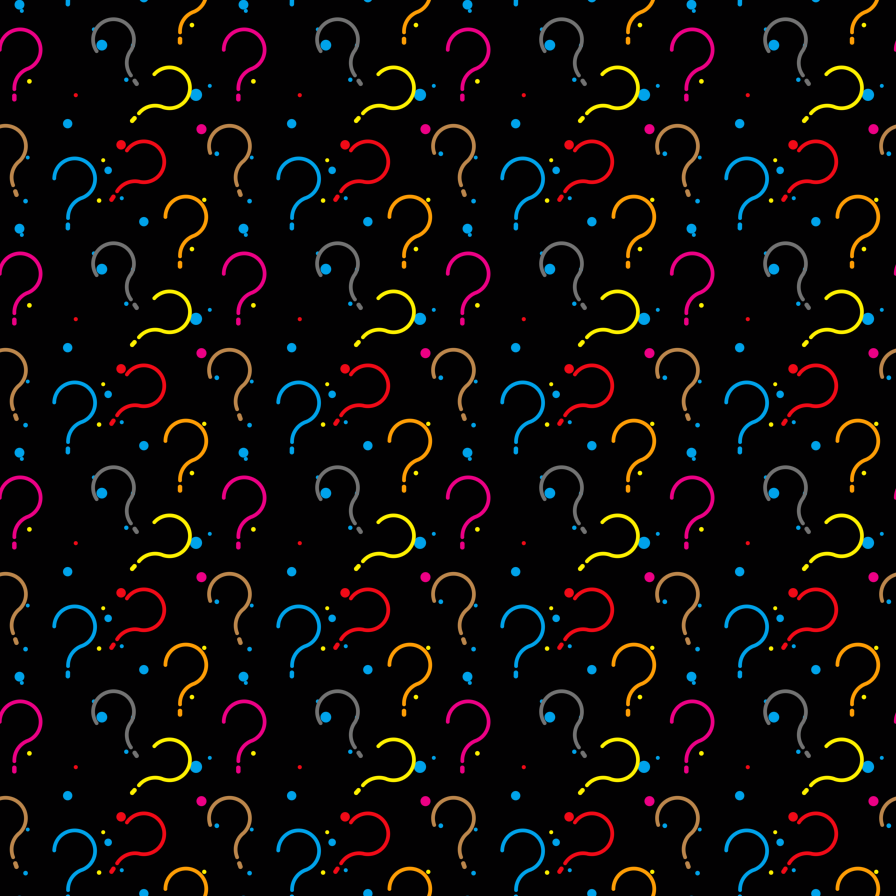
Write a WebGL 1 fragment shader that draws this pattern.

```glsl
precision highp float;

uniform vec2 u_resolution;

// Lengths are in units of 1/192 of a tile, with y pointing down.
const float TILE = 192.0;
const float REPEATS = 4.0;
const vec3 BLUE = vec3(0.0, 0.64, 0.92);
const vec3 PINK = vec3(0.93, 0.0, 0.52);
const vec3 RED = vec3(0.95, 0.04, 0.09);
const vec3 YELLOW = vec3(1.0, 0.95, 0.0);
const vec3 ORANGE = vec3(1.0, 0.62, 0.02);
const vec3 TAN = vec3(0.74, 0.53, 0.30);
const vec3 GRAY = vec3(0.45);

float coverage(float d) {
  float soft = 0.75 * REPEATS * TILE / u_resolution.y;
  return 1.0 - smoothstep(-soft, soft, d);
}

vec2 hash2(vec2 p) {
  return fract(sin(vec2(dot(p, vec2(12.7, 31.1)), dot(p, vec2(26.9, 18.3)))) * 4375.85);
}

// Shortest offset to a centre on the wrapping tile
vec2 wrapOffset(vec2 p, vec2 centre) {
  return mod(p - centre + 0.5 * TILE, TILE) - 0.5 * TILE;
}

// Distance to an arc spanning middle +- halfSpan
float arcDistance(vec2 p, float radius, float middle, float halfSpan) {
  float angle = abs(mod(atan(p.y, p.x) - middle + 3.14159, 6.28318) - 3.14159);
  float nearest = min(angle, halfSpan);
  return length(length(p) * vec2(cos(angle), sin(angle))
              - radius * vec2(cos(nearest), sin(nearest)));
}

// Question mark: a hook, a tangent tail and a short dash
float markDistance(vec2 p) {
  float hook = arcDistance(p, 17.5, -0.977, 2.164);
  float tail = arcDistance(p - vec2(13.0, 33.0), 18.0, 3.72, 0.62);
  float dash = length(p - vec2(-5.0, clamp(p.y, 39.4, 42.4)));
  return min(min(hook, tail) - 1.6, dash - 1.9);
}

// A turned mark with its companion dot beneath
void paintMark(inout vec3 color, vec2 p, vec2 centre, float turn, vec3 ink,
               vec2 dotShift, float dotRadius, vec3 dotInk) {
  float dotEdge = length(wrapOffset(p, centre + dotShift)) - dotRadius;
  color = mix(color, dotInk, coverage(dotEdge));
  float c = cos(turn), s = sin(turn);
  vec2 local = mat2(c, -s, s, c) * wrapOffset(p, centre);
  color = mix(color, ink, coverage(markDistance(local)));
}

// One jittered speck in each cell of a 4 by 4 grid
void paintSpecks(inout vec3 color, vec2 p) {
  vec2 grid = p / 48.0;
  vec2 cell = floor(grid);
  vec2 place = mix(vec2(0.12), vec2(0.88), hash2(cell + 3.0));
  vec2 pick = hash2(cell + 17.0);
  vec3 ink = BLUE;
  ink = mix(ink, PINK, step(0.50, pick.x));
  ink = mix(ink, YELLOW, step(0.64, pick.x));
  ink = mix(ink, RED, step(0.76, pick.x));
  ink = mix(ink, ORANGE, step(0.87, pick.x));
  ink = mix(ink, GRAY, step(0.94, pick.x));
  float radius = 1.6 + 0.5 * pick.y + 2.0 * step(0.88, pick.y);
  float edge = length(grid - cell - place) * 48.0 - radius;
  color = mix(color, ink, coverage(edge));
}

void main() {
  vec2 uv = gl_FragCoord.xy / u_resolution;
  vec2 p = fract(vec2(uv.x, 1.0 - uv.y) * REPEATS) * TILE;
  vec3 color = vec3(0.006, 0.004, 0.006);

  paintSpecks(color, p);
  paintMark(color, p, vec2(17.3, 42.7), 0.0, PINK, vec2(-0.6, -38.7), 4.2, BLUE);
  paintMark(color, p, vec2(97.3, 34.0), -0.6, GRAY, vec2(-10.0, 4.7), 4.6, BLUE);
  paintMark(color, p, vec2(145.3, 75.3), 0.73, YELLOW, vec2(22.7, 6.0), 5.2, BLUE);
  paintMark(color, p, vec2(4.7, 125.3), -0.34, TAN, vec2(-24.0, -14.6), 4.3, PINK);
  paintMark(color, p, vec2(64.0, 153.3), 0.02, BLUE, vec2(-6.0, -47.3), 4.0, BLUE);
  paintMark(color, p, vec2(123.3, 138.7), 0.59, RED, vec2(-30.6, 7.3), 3.2, BLUE);
  paintMark(color, p, vec2(159.3, 186.0), 0.0, ORANGE, vec2(-36.0, 4.0), 4.0, BLUE);

  gl_FragColor = vec4(color, 1.0);
}
```
